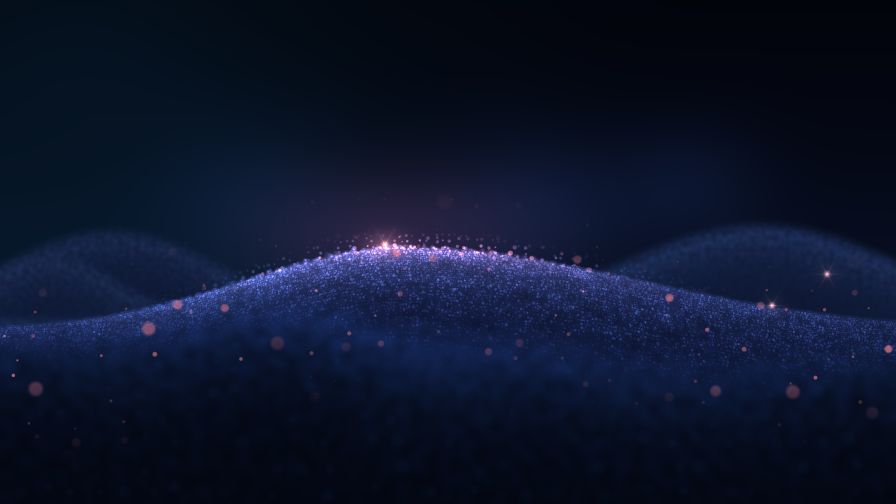
This background is drawn by a Shadertoy shader. Its source:

```glsl
// Glittering night dunes: a sharp sand ridge between blurred hills, under a dim sky.
// Bell curves shape the crests, hashed cells scatter grains and bokeh lights,
// and gradient noise varies the sand. Units: canvas height = 1.

const vec3 SKY_LEFT   = vec3(0.014, 0.062, 0.108);
const vec3 SKY_RIGHT  = vec3(0.012, 0.022, 0.062);
const vec3 HAZE_BLUE  = vec3(0.036, 0.072, 0.145);
const vec3 HAZE_PINK  = vec3(0.135, 0.065, 0.110);
const vec3 HILL_RIM   = vec3(0.130, 0.205, 0.390);
const vec3 HILL_BODY  = vec3(0.048, 0.085, 0.190);
const vec3 SAND_RIM   = vec3(0.260, 0.320, 0.600);
const vec3 SAND_BODY  = vec3(0.052, 0.084, 0.205);
const vec3 GRAIN_BLUE = vec3(0.330, 0.460, 0.860);
const vec3 GRAIN_PINK = vec3(0.820, 0.530, 0.780);
const vec3 FRONT_RIM  = vec3(0.075, 0.150, 0.325);
const vec3 FRONT_BODY = vec3(0.010, 0.026, 0.068);
const vec3 LIGHT_PINK = vec3(0.980, 0.500, 0.550);
const vec3 LIGHT_WARM = vec3(1.000, 0.680, 0.600);
const vec2 CREST_STAR = vec2(0.764, 0.514);
const vec2 RIGHT_STAR = vec2(1.532, 0.394);
const vec2 UPPER_STAR = vec2(1.641, 0.456);
const float GRAIN_CELL = 0.0042;
const float HILL_BLUR  = 0.022;
const float FRONT_BLUR = 0.070;

vec3 hash3(vec2 p) {
    vec3 q = fract(p.xyx * vec3(0.1031, 0.1030, 0.0973));
    q += dot(q, q.yxz + 33.33);
    return fract((q.xxy + q.yzz) * q.zyx);
}

float gradientNoise(vec2 p) {
    vec2 i = floor(p), f = p - i, u = f * f * (3.0 - 2.0 * f);
    vec4 n;
    for (int k = 0; k < 4; k++) {
        vec2 corner = vec2(k & 1, k >> 1);
        float a = 6.2832 * hash3(i + corner).x;
        n[k] = dot(vec2(cos(a), sin(a)), f - corner);
    }
    return mix(mix(n.x, n.y, u.x), mix(n.z, n.w, u.x), u.y);
}

float bell(float x, float center, float width) {
    float t = (x - center) / width;
    return exp(-t * t);
}

float glow(vec2 p, vec2 center, vec2 size) {
    vec2 t = (p - center) / size;
    return exp(-dot(t, t));
}

// Height of the sharp ridge and of the blurred dune before it
float ridgeHeight(float x) {
    return 0.345 + 0.165 * bell(x, 0.80, x < 0.80 ? 0.44 : 0.65);
}
float frontHeight(float x) {
    return 0.25 + 0.13 * bell(x, 0.55, 0.30) + 0.05 * bell(x, 1.05, 0.20)
         + 0.07 * bell(x, 0.0, 0.30) + 0.04 * bell(x, 1.80, 0.30);
}

// One disc per cell, rows shifted at random; radius and blur are parts of a cell
float scatter(vec2 p, float cell, float radius, float blur, float share, float seed) {
    vec2 g = p / cell;
    g.x += 7.0 * hash3(vec2(floor(g.y), seed)).x;
    vec2 id = floor(g);
    vec3 h = hash3(id + seed);
    float r = radius * (0.45 + 0.55 * fract(h.z * 57.0));
    float edge = max(blur * r, 0.7 / (iResolution.y * cell));
    float d = length(g - id - mix(vec2(0.3), vec2(0.7), h.xy));
    float level = 0.35 + 0.65 * fract(h.z * 91.0);
    return level * step(h.z, share) * (1.0 - smoothstep(r - edge, r + edge, d));
}

float star(vec2 p, float size) {
    float r = length(p);
    float rays = pow(abs(cos(3.0 * atan(p.y, p.x + 1e-6))), 24.0);
    return exp(-r * r / (size * size)) + 0.35 * exp(-r / (2.0 * size)) * (0.5 + rays);
}

// Blurred hill whose rim light fades downward
vec3 addHill(vec3 col, float depth, float light) {
    vec3 hill = mix(HILL_BODY, HILL_RIM * light, exp(-max(depth, 0.0) / 0.060));
    return mix(col, hill, smoothstep(-HILL_BLUR, HILL_BLUR, depth));
}

void mainImage(out vec4 fragColor, in vec2 fragCoord) {
    vec2 p = fragCoord / iResolution.y;
    p.x += 0.5 * (16.0 / 9.0 - iResolution.x / iResolution.y);
    float depth = ridgeHeight(p.x) - p.y;
    float below = max(depth, 0.0);
    float center = bell(p.x, 0.74, 0.48);

    // Sky and haze
    vec3 col = mix(SKY_LEFT, SKY_RIGHT, smoothstep(0.1, 1.4, p.x)) * mix(1.0, 0.75, smoothstep(0.75, 1.05, p.y));
    col += HAZE_BLUE * (0.40 * bell(p.y, 0.47, 0.23) + 0.45 * glow(p, vec2(0.50, 0.62), vec2(0.20, 0.15))
         + 0.65 * glow(p, vec2(1.07, 0.60), vec2(0.19, 0.14)) + 0.55 * glow(p, vec2(1.37, 0.64), vec2(0.15, 0.12)));
    col += 0.20 * HAZE_BLUE * glow(p, vec2(0.18, 0.92), vec2(0.30, 0.22));
    col += HAZE_PINK * glow(p, vec2(0.79, 0.53), vec2(0.26, 0.13));

    // Distant hills
    float grit = 0.95 + 0.3 * gradientNoise(p * 90.0);
    col = addHill(col, 0.36 + 0.177 * bell(p.x, 0.22, 0.31) - p.y, 0.85 * grit);
    col = addHill(col, 0.36 + 0.125 * bell(p.x, 0.10, 0.19) - p.y, 0.85 * grit);
    col = addHill(col, 0.36 + 0.189 * bell(p.x, 1.51, 0.39) - p.y, grit);

    // Sharp sand ridge with fine and coarse grains
    float rim = exp(-below / 0.055) * (0.25 + 0.75 * center);
    float clumps = 1.0 + 0.6 * gradientNoise(vec2(p.x * 14.0, depth * 40.0)) + 0.5 * gradientNoise(p * 60.0);
    float pinkness = bell(p.x, 0.88, 0.28) * exp(-below / 0.030);
    vec3 grainTint = mix(GRAIN_BLUE, GRAIN_PINK, pinkness);
    vec2 surface = vec2(p.x, depth);
    float grains = 0.0;
    for (int i = 0; i < 3; i++) {
        float k = float(i);
        float focus = bell(below, 0.05 * k, 0.08 + 0.03 * k);
        grains += focus * scatter(surface, GRAIN_CELL * (1.0 + 0.4 * k), 0.38, 0.4, 0.6 - 0.14 * k, 11.0 + 17.0 * k);
    }
    vec3 sand = mix(SAND_BODY, SAND_RIM, rim) * (0.6 + 0.4 * clumps);
    sand += vec3(0.09, 0.02, 0.02) * pinkness;
    sand += grainTint * grains * clumps * (0.22 + 0.36 * rim);
    float crest = exp(-below / 0.016) * (0.15 + 0.85 * center);
    sand += grainTint * crest * (0.25 + 0.7 * scatter(p, 0.008, 0.36, 0.4, 0.6, 151.0));
    float raggedEdge = 0.010 * gradientNoise(p * 85.0) * center;
    col = mix(col, sand, smoothstep(-0.006, 0.006, depth + raggedEdge));

    // Blurred dune in front, with large faint discs
    float frontDepth = frontHeight(p.x) - p.y;
    float frontLight = 0.60 + 0.40 * bell(p.x, 0.70, 0.55);
    vec3 front = FRONT_BODY + FRONT_RIM * frontLight * exp(-max(frontDepth, 0.0) / 0.095);
    front *= 1.0 + 0.35 * gradientNoise(p * 32.0);
    front += 0.10 * FRONT_RIM * scatter(p, 0.05, 0.28, 0.5, 0.6, 71.0);
    col = mix(col, front, smoothstep(-FRONT_BLUR, FRONT_BLUR, frontDepth));

    // Dust leaping off the crest
    float dustBand = bell(depth, -0.004, 0.018) * bell(p.x, 0.85, 0.36);
    vec3 dustTint = mix(GRAIN_BLUE, GRAIN_PINK, bell(p.x, 0.88, 0.28));
    col += dustTint * dustBand * (0.9 * scatter(p, 0.012, 0.28, 0.4, 0.5, 5.0) + 0.9 * scatter(p, 0.020, 0.22, 0.4, 0.4, 29.0));
    col += LIGHT_PINK * dustBand * scatter(p, 0.034, 0.17, 0.3, 0.35, 43.0);

    // Pink lights, from sharp sparks to soft bokeh
    float lightBand = bell(depth, 0.08, 0.11);
    for (int i = 0; i < 3; i++) {
        float k = float(i);
        float spot = scatter(p, 0.045 + 0.045 * k, 0.09 + 0.015 * k, 0.35, 0.24 + 0.04 * k, 97.0 + 31.0 * k);
        col = mix(col, LIGHT_PINK, spot * lightBand * (0.95 - 0.12 * k));
    }
    col += LIGHT_WARM * (star(p - CREST_STAR, 0.006) + 0.8 * star(p - RIGHT_STAR, 0.005) + 0.8 * star(p - UPPER_STAR, 0.005));
    col += 0.20 * LIGHT_PINK * glow(p, CREST_STAR, vec2(0.045, 0.025));

    fragColor = vec4(clamp(col, 0.0, 1.0), 1.0);
}
```
